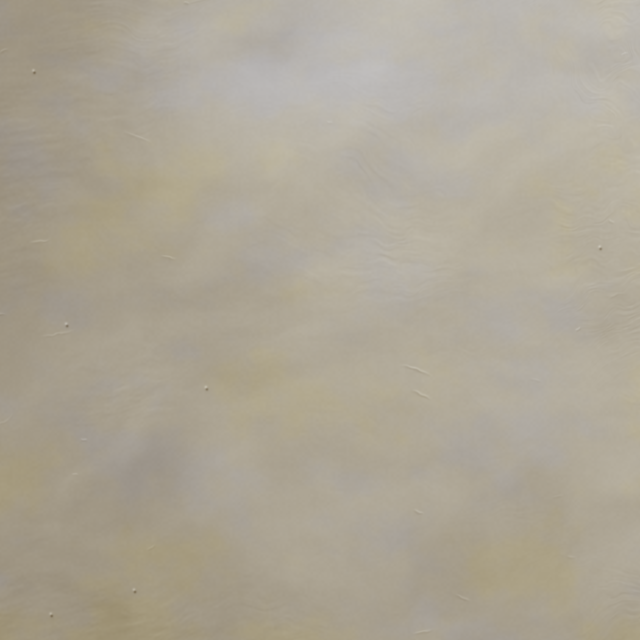
Write a Shadertoy shader that draws this texture.

```glsl
// Smooth hand-trowelled beige plaster with soft clouds, faint ripples and small marks
const vec3 SHADE = vec3(0.605, 0.566, 0.492);
const vec3 LIGHT = vec3(0.785, 0.766, 0.712);
const vec3 OCHRE_TINT = vec3(0.012, 0.006, -0.032);
const vec3 COOL_TINT = vec3(-0.012, -0.004, 0.028);
const float CLOUD_CONTRAST = 0.62;
const float RIPPLE_CONTRAST = 0.11;
const float GRAIN_CONTRAST = 0.05;
const float MARK_CELLS = 10.0;
const float MARK_SHARE = 0.26;
const float PIT_CELLS = 7.0;
const float PIT_SHARE = 0.10;

float hash(vec2 p) {
    return fract(sin(dot(p, vec2(127.1, 311.7))) * 43758.5453);
}

float noise(vec2 p) {
    vec2 i = floor(p), f = fract(p);
    f = f * f * f * (f * (f * 6.0 - 15.0) + 10.0);
    return mix(mix(hash(i), hash(i + vec2(1, 0)), f.x),
               mix(hash(i + vec2(0, 1)), hash(i + vec2(1, 1)), f.x), f.y);
}

mat2 turn(float a) {
    return mat2(cos(a), sin(a), -sin(a), cos(a));
}

// Layered noise centred on zero
float fbm(vec2 p) {
    float sum = 0.0, amp = 0.5;
    for (int i = 0; i < 5; i++) {
        sum += amp * (noise(p) - 0.5);
        p = turn(0.45) * p * 2.03 + 17.3;
        amp *= 0.5;
    }
    return sum;
}

// Light from the top, falling off to the left and the bottom
float lighting(vec2 uv) {
    return 0.10 + smoothstep(-0.05, 0.58, uv.x) * (0.13 + 0.60 * uv.y);
}

// Wide, slightly slanted patches left by the trowel
float clouds(vec2 uv) {
    vec2 warp = vec2(fbm(uv * 3.0 + 4.0), fbm(uv * 3.0 + 31.0));
    vec2 p = turn(-0.25) * (uv + 0.22 * warp);
    return 0.6 * fbm(p * vec2(4.0, 7.0) + 8.0) + 0.4 * fbm(p * vec2(9.0, 17.0) + 53.0);
}

// Fine raised streaks, lit from above
float rippleHeight(vec2 uv) {
    vec2 p = turn(-0.3 + 0.5 * fbm(uv * 3.0)) * uv;
    return noise(p * vec2(38.0, 95.0)) + 0.5 * noise(p * vec2(80.0, 170.0) + 9.0);
}

float ripples(vec2 uv) {
    float patches = smoothstep(0.4, 0.75, noise(uv * 5.0 + 21.0));
    float slope = rippleHeight(uv) - rippleHeight(uv + vec2(0.001, 0.003));
    return slope * (0.25 + patches);
}

// Short curved trowel nicks, a bright lip above a dark edge
float nicks(vec2 uv) {
    float sum = 0.0;
    vec2 cell = floor(uv * MARK_CELLS);
    for (int k = 0; k < 9; k++) {
        vec2 id = cell + vec2(k % 3 - 1, k / 3 - 1);
        float present = step(hash(id + 3.7), MARK_SHARE);
        vec2 centre = (id + vec2(hash(id + 11.0), hash(id + 23.0))) / MARK_CELLS;
        vec2 q = turn(1.1 * (hash(id + 37.0) - 0.5)) * (uv - centre);
        float reach = mix(0.006, 0.034, pow(hash(id + 41.0), 2.0));
        q.y += (hash(id + 59.0) - 0.5) * 14.0 * q.x * q.x + 0.003 * (noise(q * 120.0 + id) - 0.5);
        float fade = 1.0 - smoothstep(0.2, 1.0, abs(q.x) / reach);
        float lip = exp(-pow((q.y - 0.001) / 0.0019, 2.0));
        float edge = exp(-pow((q.y + 0.002) / 0.0019, 2.0));
        float strength = mix(0.06, 0.28, hash(id + 67.0));
        sum += present * fade * strength * (lip - mix(0.2, 1.0, hash(id + 71.0)) * edge);
    }
    return sum;
}

// Rare pinholes with a bright rim
float pits(vec2 uv) {
    vec2 id = floor(uv * PIT_CELLS);
    vec2 centre = (id + 0.2 + 0.6 * vec2(hash(id + 81.0), hash(id + 83.0))) / PIT_CELLS;
    vec2 q = uv - centre;
    float hole = exp(-dot(q, q) / 0.0000055);
    q -= vec2(-0.0015, 0.0035);
    float rim = exp(-dot(q, q) / 0.000006);
    return step(hash(id + 89.0), PIT_SHARE) * (0.55 * rim - 0.85 * hole);
}

void mainImage(out vec4 fragColor, in vec2 fragCoord) {
    vec2 uv = fragCoord / iResolution.xy;

    // Brightness of the wall
    float tone = lighting(uv) + CLOUD_CONTRAST * clouds(uv);
    tone += RIPPLE_CONTRAST * ripples(uv) + nicks(uv) + pits(uv);
    tone += GRAIN_CONTRAST * (noise(uv * 230.0) - 0.5);

    // Warm and cool stains
    vec3 colour = mix(SHADE, LIGHT, tone);
    float stain = fbm(uv * vec2(5.0, 8.0) + 71.0) + 0.4 * fbm(uv * 24.0 + 5.0);
    colour += OCHRE_TINT * smoothstep(0.02, 0.32, stain);
    colour += COOL_TINT * smoothstep(0.02, 0.32, -stain);
    float skyGlow = smoothstep(0.45, 0.0, length((uv - vec2(0.47, 1.0)) * vec2(1.0, 1.3)));
    colour += COOL_TINT * skyGlow;

    fragColor = vec4(clamp(colour, 0.0, 1.0), 1.0);
}
```
